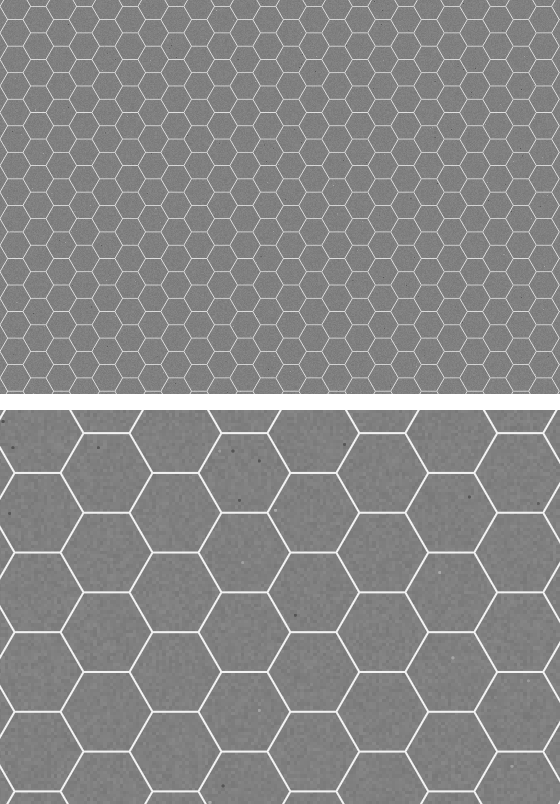
Top: the whole. Bottom: its middle third, enlarged.
Reproduce this pattern procedurally as a Shadertoy shader.

```glsl
// Thin pale outlines of a flat-topped honeycomb on mid-grey paper.
// Two interleaved rectangular lattices give the nearest hexagon centre;
// hashed cells add a fine grain and a few tiny dark or light flecks.

const float SQRT3 = 1.7320508;
const float UNIT = 1.0 / 360.0;             // base length, in canvas heights
const float HEX_SIDE = 14.0 * UNIT;
const float LINE_WIDTH = 0.62 * UNIT;
const vec2 FIRST_CENTRE = vec2(14.0, 354.2) * UNIT;
const vec3 PAPER = vec3(0.500);
const vec3 LINE = vec3(0.95);

float hash(vec2 p) {
    vec3 q = fract(vec3(p.xyx) * 0.1031);
    q += dot(q, q.yzx + 33.33);
    return fract((q.x + q.y) * q.z);
}

// Offset from the nearest point of a rectangular lattice
vec2 latticeOffset(vec2 p, vec2 period) {
    return p - period * floor(p / period + 0.5);
}

// Distance to the nearest edge of a honeycomb with the given side
float honeycombEdge(vec2 p, float side) {
    vec2 period = side * vec2(3.0, SQRT3);
    vec2 a = latticeOffset(p, period);
    vec2 b = latticeOffset(p - 0.5 * period, period);
    vec2 q = abs(dot(a, a) < dot(b, b) ? a : b);
    return 0.5 * SQRT3 * side - max(q.y, dot(q, vec2(0.5 * SQRT3, 0.5)));
}

float lineCoverage(float dist, float width, float pixel) {
    return clamp(0.5 + (0.5 * width - dist) / pixel, 0.0, 1.0);
}

// Signed brightness noise from two hashed values per cell
float grain(vec2 cell, float strength) {
    return (hash(cell) + hash(cell + 71.7) - 1.0) * strength;
}

// Rare soft dots: the sign picks dark or light
float flecks(vec2 p, float rarity, float blur) {
    vec2 cell = floor(p);
    float present = step(rarity, hash(cell + 213.0));
    float tone = mix(-0.16, 0.14, step(0.5, hash(cell + 419.0)));
    float dotShape = 1.0 - smoothstep(0.5 - blur, 0.5 + blur, length(fract(p) - 0.5));
    return present * tone * dotShape;
}

void mainImage(out vec4 fragColor, in vec2 fragCoord) {
    vec2 uv = fragCoord / iResolution.y;
    float pixel = 1.0 / iResolution.y;

    // Paper with grain and flecks
    vec2 fine = uv / UNIT;
    float wear = grain(floor(fine), 0.035) + flecks(fine, 0.9988, 0.2);
    vec3 color = PAPER + wear;

    // Honeycomb outlines
    float dist = honeycombEdge(uv - FIRST_CENTRE, HEX_SIDE);
    color = mix(color, LINE, lineCoverage(dist, LINE_WIDTH, pixel));

    fragColor = vec4(color, 1.0);
}
```
